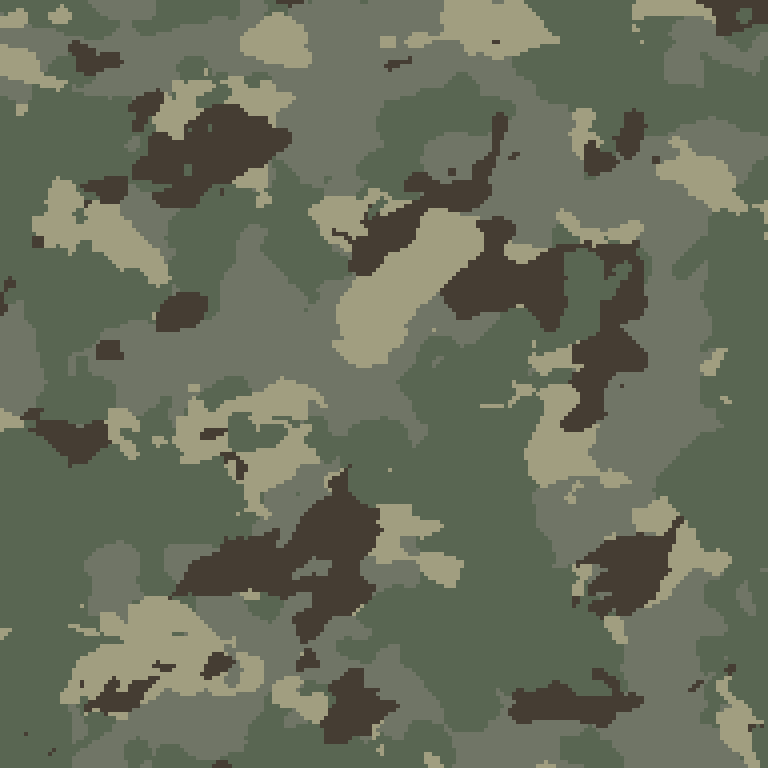
This pattern is drawn by a WebGL 1 fragment shader. Its source:

```glsl
precision highp float;
// Blocky woodland camouflage: grey ground, lumpy green masses, and tan and
// brown flecks tucked around them. Each layer is a thresholded noise field
// sampled once per square cell; cell borders are box-filtered to one pixel.

uniform vec2 u_resolution;

#define CELLS 192.0        // square cells across the canvas
#define GREEN_SCALE 5.0    // noise lattice cells across, green masses
#define FLECK_SCALE 5.6    // noise lattice cells across, tan and brown
#define GREEN_CORE 0.674   // thresholds, in standard deviations
#define GREEN_EDGE -0.148
#define BROWN_LEVEL 0.994
#define TAN_LEVEL 0.76
#define TAN_FOLLOWS_BROWN 0.34

const vec3 GREEN = vec3(0.35, 0.40, 0.32);
const vec3 GREY  = vec3(0.44, 0.46, 0.40);
const vec3 TAN   = vec3(0.63, 0.62, 0.50);
const vec3 BROWN = vec3(0.27, 0.24, 0.20);

// Unit gradient at a lattice point
vec2 gradient(vec2 lattice) {
  float h = fract(sin(dot(lattice, vec2(127.1, 311.7))) * 43758.5453);
  float angle = 6.28318 * h;
  return vec2(cos(angle), sin(angle));
}

// Gradient noise: mean 0, standard deviation about 0.21
float noise(vec2 p) {
  vec2 i = floor(p);
  vec2 f = p - i;
  vec2 s = f * f * (3.0 - 2.0 * f);
  vec2 e = vec2(1.0, 0.0);
  float bottom = mix(dot(gradient(i), f),
                     dot(gradient(i + e), f - e), s.x);
  float top = mix(dot(gradient(i + e.yx), f - e.yx),
                  dot(gradient(i + 1.0), f - 1.0), s.x);
  return mix(bottom, top, s.y);
}

// Blob field with scalloped, slightly ragged outlines, scaled to unit deviation
float blobs(vec2 p) {
  float body = noise(p) + 0.5 * noise(p * 2.1 + vec2(17.3, 9.1));
  float scallops = abs(noise(p * 2.9 + vec2(5.7, 31.4))) - 0.169;
  float ragged = noise(p * 6.3 + vec2(41.2, 3.6));
  return (body + 0.45 * scallops + 0.15 * ragged) / 0.2456;
}

// Colour of one cell, layers from top to bottom
vec3 camouflage(vec2 cell) {
  vec2 p = (cell + 0.5) / CELLS;
  float green = blobs(p * GREEN_SCALE + vec2(3.4, 12.7));
  if (green > GREEN_CORE) return GREEN;

  // Brown leans upward to the right, tan lies flatter
  vec2 leaning = vec2(p.x, 1.35 * p.y - 0.3 * p.x) * FLECK_SCALE;
  float brown = blobs(leaning + vec2(63.2, 27.9));
  if (brown > BROWN_LEVEL) return BROWN;

  vec2 flat_p = vec2(p.x, 1.25 * p.y + 0.15 * p.x) * FLECK_SCALE;
  float own = sqrt(1.0 - TAN_FOLLOWS_BROWN * TAN_FOLLOWS_BROWN);
  float tan_field = own * blobs(flat_p + vec2(22.6, 84.3))
                  + TAN_FOLLOWS_BROWN * brown;
  if (tan_field > TAN_LEVEL) return TAN;

  return green > GREEN_EDGE ? GREEN : GREY;
}

void main() {
  // Pixel footprint measured in cells
  float width = CELLS / min(u_resolution.x, u_resolution.y);
  vec2 corner = (gl_FragCoord.xy - 0.5) * width;
  vec2 cell = floor(corner);

  // Share of the footprint that falls in the next cell on each axis
  vec2 share = clamp((corner - cell + width - 1.0) / width, 0.0, 1.0);
  vec2 e = vec2(1.0, 0.0);
  vec3 lower = mix(camouflage(cell), camouflage(cell + e), share.x);
  vec3 upper = mix(camouflage(cell + e.yx), camouflage(cell + 1.0), share.x);
  gl_FragColor = vec4(mix(lower, upper, share.y), 1.0);
}
```
